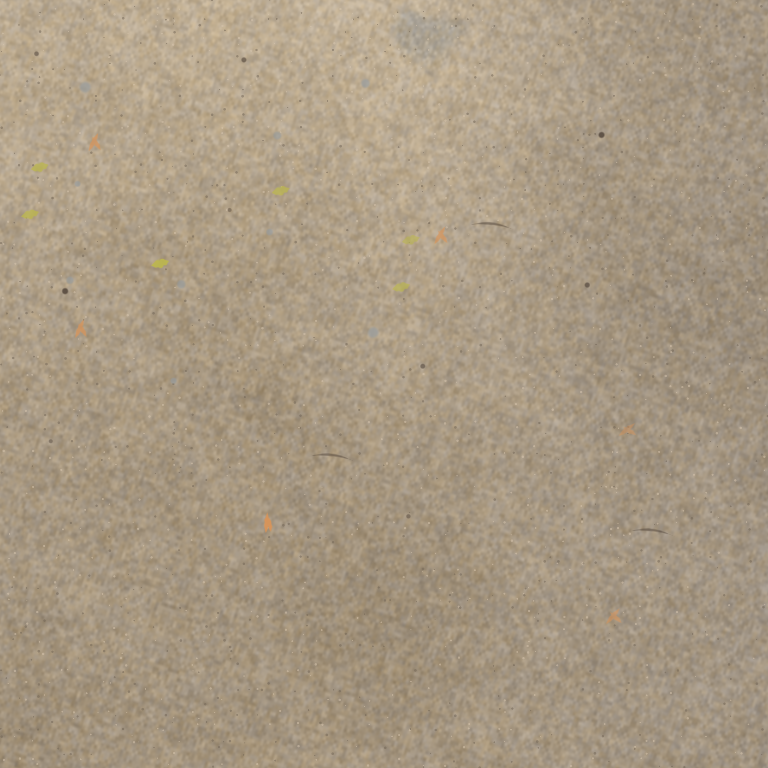
Write a three.js fragment shader that draws this texture.

```glsl
// Sunlit, fine-grained sandy pavement with scattered leaf scraps, flecks and pits.
varying vec2 vUv;

const vec3 SHADE = vec3(0.635, 0.575, 0.488);
const vec3 SUNLIT = vec3(0.745, 0.680, 0.580);
const vec3 COOL = vec3(0.610, 0.562, 0.500);
const vec3 STAIN = vec3(0.630, 0.615, 0.580);
const vec3 YELLOW_LEAF = vec3(0.74, 0.72, 0.30);
const vec3 ORANGE_LEAF = vec3(0.86, 0.58, 0.34);
const vec3 BLUE_FLECK = vec3(0.58, 0.61, 0.63);
const vec3 PIT = vec3(0.30, 0.25, 0.21);
const vec3 PALE_GRIT = vec3(0.85, 0.78, 0.69);
const vec3 DARK_GRIT = vec3(0.44, 0.39, 0.33);

float hash(vec2 p) {
  vec3 q = fract(p.xyx * 0.1031);
  q += dot(q, q.yzx + 33.33);
  return fract((q.x + q.y) * q.z);
}

vec2 hash2(vec2 p) {
  return vec2(hash(p), hash(p + 57.3));
}

mat2 rotation(float angle) {
  float c = cos(angle), s = sin(angle);
  return mat2(c, -s, s, c);
}

float valueNoise(vec2 p) {
  vec2 cell = floor(p), f = fract(p);
  f = f * f * (3.0 - 2.0 * f);
  float low = mix(hash(cell), hash(cell + vec2(1.0, 0.0)), f.x);
  float high = mix(hash(cell + vec2(0.0, 1.0)), hash(cell + 1.0), f.x);
  return mix(low, high, f.y);
}

// Noise centred on zero, turned to hide its lattice
float grain(vec2 uv, float cells, float seed) {
  return valueNoise(rotation(0.4 + seed) * uv * vec2(0.9, 1.1) * cells + 200.0 + seed * 31.0) - 0.5;
}

// Sparse soft grit: one possible grain per cell
float grit(vec2 uv, float cells, float density, float seed) {
  vec2 p = uv * cells, cell = floor(p);
  vec2 centre = 0.3 + 0.4 * hash2(cell + seed);
  float radius = mix(0.12, 0.30, hash(cell + seed + 11.0));
  float present = step(hash(cell + seed + 23.0), density);
  return present * (1.0 - smoothstep(radius * 0.4, radius, length(fract(p) - centre)));
}

// Evenly spread position number i inside a box
vec2 scatter(float i, vec2 start, vec2 low, vec2 high) {
  return mix(low, high, fract(start + i * vec2(0.7549, 0.5698)));
}

// Pointed, slightly ragged sliver; size is half length and half width
float sliver(vec2 p, vec2 size, float angle) {
  p = rotation(angle) * p;
  float t = p.x / size.x;
  float ragged = 0.5 * size.y * (valueNoise(p * 260.0 + 90.0) - 0.5);
  float d = abs(p.y) - size.y * (1.0 - t * t) + ragged;
  return 1.0 - smoothstep(-0.0012, 0.0014, d);
}

float spot(vec2 p, float radius) {
  return 1.0 - smoothstep(radius * 0.45, radius, length(p));
}

// Broad light, cool side and worn patches
vec3 groundColor(vec2 uv) {
  vec2 toSun = (uv - vec2(0.33, 1.02)) * vec2(1.5, 2.2);
  vec3 color = mix(SHADE, SUNLIT, exp(-dot(toSun, toSun)));
  color = mix(color, COOL, 0.55 * smoothstep(0.45, 1.0, uv.x));
  color += 0.045 * grain(uv, 4.0, 1.0) + 0.025 * grain(uv, 11.0, 2.0);
  vec2 toStain = (uv - vec2(0.55, 0.95)) * vec2(1.0, 1.3);
  float blotch = length(toStain) + 0.05 * grain(uv, 35.0, 3.0);
  return mix(color, STAIN, 0.55 * (1.0 - smoothstep(0.02, 0.055, blotch)));
}

vec3 addGrain(vec3 color, vec2 uv) {
  float tone = 0.085 * grain(uv, 240.0, 4.0) + 0.07 * grain(uv, 130.0, 5.0) + 0.03 * grain(uv, 50.0, 6.0);
  float warmth = 0.045 * grain(uv, 170.0, 7.0) + 0.02 * grain(uv, 70.0, 8.0);
  color += tone + warmth * vec3(0.6, 0.1, -0.9);
  color = mix(color, PALE_GRIT, 0.5 * grit(uv, 130.0, 0.05, 3.0));
  return mix(color, DARK_GRIT, 0.5 * grit(uv + 0.37, 120.0, 0.05, 71.0));
}

vec3 addLitter(vec3 color, vec2 uv) {
  for (int n = 0; n < 9; n++) {
    float i = float(n), chance = hash(vec2(i, 5.0));
    vec2 fleck = uv - scatter(i, vec2(0.1, 0.3), vec2(0.04, 0.5), vec2(0.55, 0.95));
    color = mix(color, BLUE_FLECK, 0.6 * spot(fleck, mix(0.005, 0.010, chance)));
    vec2 pit = uv - scatter(i, vec2(0.05, 0.9), vec2(0.0, 0.3), vec2(0.95, 1.0));
    color = mix(color, PIT, mix(0.4, 0.85, chance) * spot(pit, mix(0.0035, 0.0055, chance)));
  }
  for (int n = 0; n < 6; n++) {
    float i = float(n), chance = hash(vec2(i, 9.0));
    vec2 yellow = uv - scatter(i, vec2(0.03, 0.55), vec2(0.02, 0.6), vec2(0.66, 0.82));
    color = mix(color, YELLOW_LEAF, mix(0.5, 0.9, chance) * sliver(yellow, vec2(0.011, 0.0055), 0.25));
    vec2 orange = uv - scatter(i, vec2(0.08, 0.6), vec2(0.03, 0.05), vec2(0.95, 0.92));
    float fork = max(sliver(orange, vec2(0.012, 0.0028), 0.5 + chance),
                     sliver(orange - vec2(0.004, -0.002), vec2(0.009, 0.0026), -0.4 - chance));
    color = mix(color, ORANGE_LEAF, mix(0.35, 0.9, chance) * fork);
  }
  for (int n = 0; n < 3; n++) {
    vec2 twig = uv - scatter(float(n), vec2(0.88, 0.3), vec2(0.1, 0.1), vec2(0.95, 0.8));
    twig.y += 6.0 * twig.x * twig.x;
    color = mix(color, PIT, 0.5 * sliver(twig, vec2(0.022, 0.0014), -0.1));
  }
  return color;
}

void main() {
  vec3 color = addGrain(groundColor(vUv), vUv);
  gl_FragColor = vec4(addLitter(color, vUv), 1.0);
}
```
